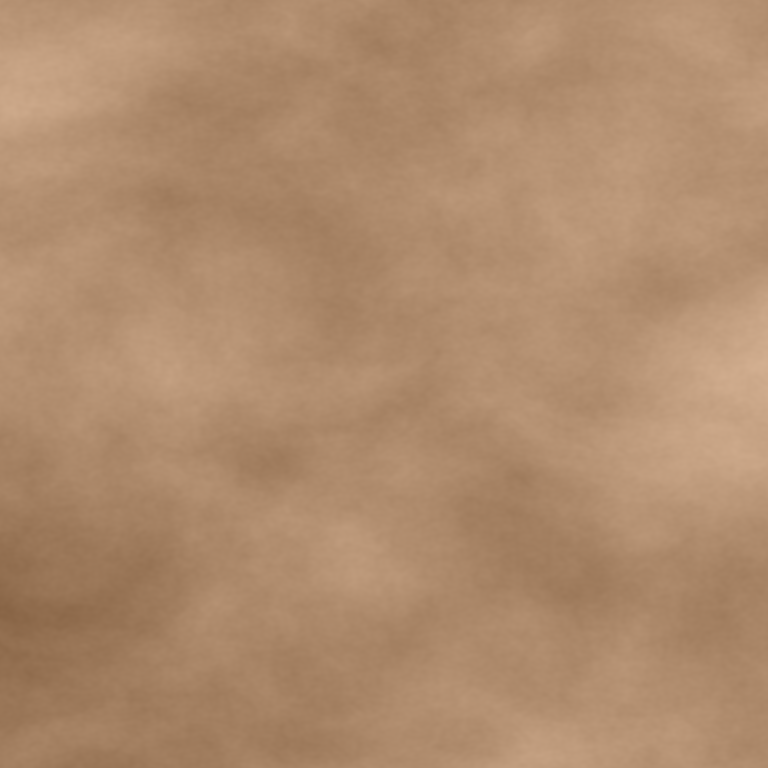
Reproduce this texture procedurally as a three.js fragment shader.

```glsl
// Soft, drifting tan clouds of dust with a faint parchment grain.
varying vec2 vUv;

const vec3 BASE_TAN = vec3(0.687, 0.547, 0.426);
const vec2 CLOUD_SCALE = vec2(3.0, 4.6);       // wider than tall
const float CLOUD_CONTRAST = 0.102;
const float PATCH_CONTRAST = 1.15;
const float WARP_SCALE = 2.3;
const float WARP_AMOUNT = 0.07;
const vec2 GRAIN_SCALE = vec2(62.0, 78.0);
const float GRAIN_CONTRAST = 0.014;
const float OCTAVE_GAIN = 0.54;
const int CLOUD_OCTAVES = 6;

// Random gradient for a lattice corner
vec2 cornerGradient(vec2 cell) {
  vec3 p = fract(cell.xyx * vec3(0.1031, 0.1030, 0.0973));
  p += dot(p, p.yzx + 33.33);
  float angle = 6.2832 * fract((p.x + p.y) * p.z);
  return vec2(cos(angle), sin(angle));
}

// Smooth gradient noise, about -0.7 to 0.7
float gradientNoise(vec2 p) {
  vec2 cell = floor(p);
  vec2 f = fract(p);
  vec2 blend = f * f * f * (f * (f * 6.0 - 15.0) + 10.0);
  vec2 e = vec2(1.0, 0.0);
  float a = dot(cornerGradient(cell), f);
  float b = dot(cornerGradient(cell + e.xy), f - e.xy);
  float c = dot(cornerGradient(cell + e.yx), f - e.yx);
  float d = dot(cornerGradient(cell + e.xx), f - e.xx);
  return mix(mix(a, b, blend.x), mix(c, d, blend.x), blend.y);
}

// Layers of noise, each turned, finer and fainter
float cloudLayers(vec2 p) {
  mat2 turn = mat2(0.96, 0.28, -0.28, 0.96);
  float sum = 0.0;
  float weight = 1.0;
  for (int i = 0; i < CLOUD_OCTAVES; i++) {
    sum += weight * gradientNoise(p);
    p = turn * p * 2.03 + vec2(17.3, 9.1);
    weight *= OCTAVE_GAIN;
  }
  return sum;
}

// Soft oval patch of light or shade
float softPatch(vec2 p, vec2 center, vec2 radius) {
  vec2 d = (p - center) / radius;
  return exp(-dot(d, d));
}

void main() {
  // Bend the plane so that cloud edges wander
  vec2 warp = vec2(gradientNoise(vUv * WARP_SCALE + 31.7),
                   gradientNoise(vUv * WARP_SCALE * 1.4 + 58.2));
  vec2 p = vUv + WARP_AMOUNT * warp;

  // Broad light and shade
  float tone = -0.092 * softPatch(p, vec2(-0.02, 0.15), vec2(0.38, 0.27));
  tone += 0.100 * softPatch(p, vec2(1.00, 0.50), vec2(0.17, 0.11));
  tone += 0.040 * softPatch(p, vec2(0.00, 0.72), vec2(0.24, 0.28));
  tone += 0.040 * softPatch(p, vec2(0.85, 0.81), vec2(0.12, 0.07));
  tone -= 0.040 * softPatch(p, vec2(0.48, 0.77), vec2(0.16, 0.08));
  tone *= PATCH_CONTRAST;

  // Drifting clouds, then fine grain
  tone += CLOUD_CONTRAST * cloudLayers(p * CLOUD_SCALE + vec2(4.7, 12.3));
  tone += GRAIN_CONTRAST * gradientNoise(vUv * GRAIN_SCALE);
  tone += GRAIN_CONTRAST * 0.8 * gradientNoise(vUv * GRAIN_SCALE * 1.9 + 7.4);

  gl_FragColor = vec4(BASE_TAN + tone, 1.0);
}
```
